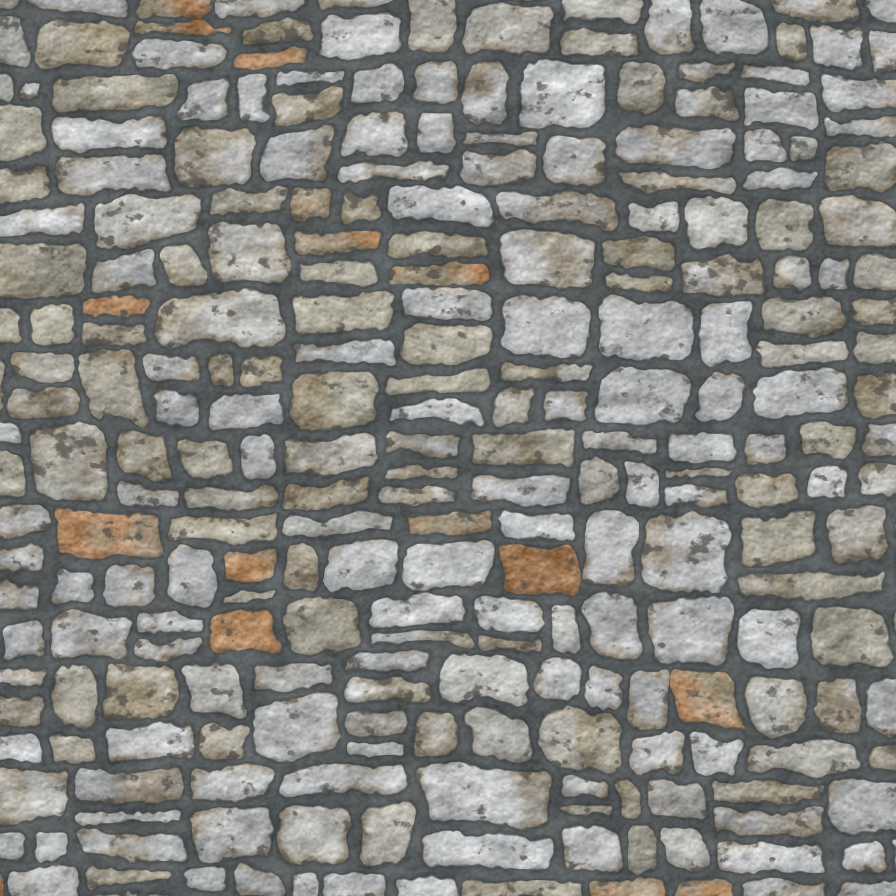
Give the GLSL for this texture, as a Shadertoy shader.

```glsl
const vec2  BLOCK_SIZE   = vec2(0.27, 0.128);  // coarse courses, split into stones
const float STONE_ASPECT = 1.75;               // width to height that decides a cut
const float MIN_AREA     = 0.0034;
const float MAX_AREA     = 0.0105;
const float JOINT        = 0.0056;             // half width of the mortar joint
const float EDGE_SOFT    = 0.0013;
const float RELIEF       = 0.75;
const float ORANGE_SHARE = 0.05;
const vec2  TO_LIGHT     = vec2(-0.0014, 0.0027);

const vec3 MORTAR     = vec3(0.335, 0.352, 0.357);
const vec3 PALE_STONE = vec3(0.720, 0.728, 0.735);
const vec3 TAN_STONE  = vec3(0.660, 0.645, 0.590);
const vec3 RUST_STONE = vec3(0.680, 0.520, 0.380);
const vec3 STAIN      = vec3(0.560, 0.500, 0.400);
const vec3 PIT        = vec3(0.330, 0.320, 0.300);

float hash(vec2 p) {
    return fract(sin(dot(p, vec2(127.1, 311.7))) * 43758.5453);
}

float noise(vec2 p) {
    vec2 i = floor(p), f = fract(p);
    f = f * f * (3.0 - 2.0 * f);
    return mix(mix(hash(i), hash(i + vec2(1, 0)), f.x),
               mix(hash(i + vec2(0, 1)), hash(i + vec2(1, 1)), f.x), f.y);
}

float fbm(vec2 p) {
    float sum = 0.0, amp = 0.5;
    for (int i = 0; i < 4; i++) {
        sum += amp * noise(p);
        p = mat2(1.6, 1.2, -1.2, 1.6) * p + 7.3;
        amp *= 0.56;
    }
    return sum / 1.03;
}

float rockHeight(vec2 p) {
    return fbm(p * vec2(32.0, 40.0));
}

// Start and end of the jittered interval that holds x; index is its number.
vec2 interval(float x, float row, out float index) {
    index = floor(x);
    if (x < index + 0.5 * hash(vec2(index, row))) index -= 1.0;
    return vec2(index + 0.5 * hash(vec2(index, row)),
                index + 1.0 + 0.5 * hash(vec2(index + 1.0, row)));
}

// Cuts a block at random until the piece around p is one stone.
void findStone(vec2 p, out vec2 lo, out vec2 hi, out vec2 seed) {
    vec2 grid = p / BLOCK_SIZE, id;
    vec2 ys = interval(grid.y, 91.0, id.y);
    vec2 xs = interval(grid.x, id.y + 17.0, id.x);
    lo = vec2(xs.x, ys.x) * BLOCK_SIZE;
    hi = vec2(xs.y, ys.y) * BLOCK_SIZE;
    seed = id + 31.0;
    for (int i = 0; i < 6; i++) {
        vec2 size = hi - lo;
        if (size.x * size.y < mix(MIN_AREA, MAX_AREA, hash(seed + 0.37))) break;
        float ratio = STONE_ASPECT * mix(0.8, 1.2, hash(seed + 0.71));
        int axis = size.x < ratio * size.y ? 1 : 0;
        float cut = mix(lo[axis], hi[axis], mix(0.33, 0.67, hash(seed + 0.13)));
        bool upper = p[axis] > cut;
        if (upper) lo[axis] = cut; else hi[axis] = cut;
        seed += upper ? vec2(3.17, 5.41) : vec2(7.73, 2.29);
    }
}

float stoneDistance(vec2 p, vec2 lo, vec2 hi, vec2 seed) {
    vec2 q = p - 0.5 * (lo + hi);
    q += q.yx * (vec2(hash(seed + 1.1), hash(seed + 2.2)) - 0.5) * vec2(0.3, 0.1);
    vec2 extent = 0.5 * (hi - lo) - JOINT * mix(0.8, 1.35, hash(seed + 3.3));
    float radius = min(extent.x, extent.y) * mix(0.25, 0.65, hash(seed + 4.4));
    vec2 e = abs(q) - extent + radius;
    float d = length(max(e, 0.0)) + min(max(e.x, e.y), 0.0) - radius;
    return d + (noise(p * 48.0 + seed) - 0.5) * 0.008
             + (noise(p * 140.0) - 0.5) * 0.004;
}

void mainImage(out vec4 fragColor, in vec2 fragCoord) {
    vec2 uv = fragCoord / iResolution.y;

    // Uneven courses and crooked joints
    vec2 p = uv + 0.030 * (vec2(noise(uv * 5.0), noise(uv * 4.0 + 40.0)) - 0.5)
                + 0.010 * (vec2(noise(uv * 22.0 + 9.0), noise(uv * 22.0 + 60.0)) - 0.5);
    vec2 lo, hi, seed;
    findStone(p, lo, hi, seed);
    float d = stoneDistance(p, lo, hi, seed);

    float height = rockHeight(uv);
    float slope = height - rockHeight(uv + TO_LIGHT);
    float grain = noise(uv * 330.0) - 0.5;

    // Stone: base tint, stains, rough relief and dark pits
    float kind = hash(seed + 5.5);
    vec3 stone = mix(PALE_STONE, TAN_STONE, smoothstep(0.35, 0.95, kind));
    float stainField = fbm(uv * 13.0 + seed);
    if (hash(seed + 6.6) < ORANGE_SHARE)
        stone = mix(RUST_STONE, TAN_STONE, smoothstep(0.45, 0.7, stainField));
    stone *= mix(0.91, 1.07, hash(seed + 7.7));
    float rim = smoothstep(-0.010, 0.0, d);
    float stain = smoothstep(0.50, 0.78, stainField + 0.12 * rim);
    stone = mix(stone, STAIN, 0.65 * stain);
    stone += RELIEF * slope + 0.32 * (height - 0.5) + 0.09 * grain;
    float pits = smoothstep(0.64, 0.80, fbm(uv * vec2(58.0, 75.0) + 21.0) + 0.10 * stain);
    stone = mix(stone, PIT, 0.75 * pits);
    float facing = (p.y - 0.5 * (lo.y + hi.y)) / (hi.y - lo.y);
    stone *= 1.0 + rim * (0.22 * facing - 0.07);

    // Mortar: fine sand, darker beside the stones
    vec3 mortar = MORTAR + 0.14 * (height - 0.5) + 0.18 * slope + 0.05 * grain;
    mortar *= mix(0.86, 1.03, smoothstep(0.0, 0.006, d));

    float soft = max(EDGE_SOFT, 0.8 / iResolution.y);
    vec3 color = mix(stone, mortar, smoothstep(-soft, soft, d));
    fragColor = vec4(clamp(color, 0.0, 1.0), 1.0);
}
```
